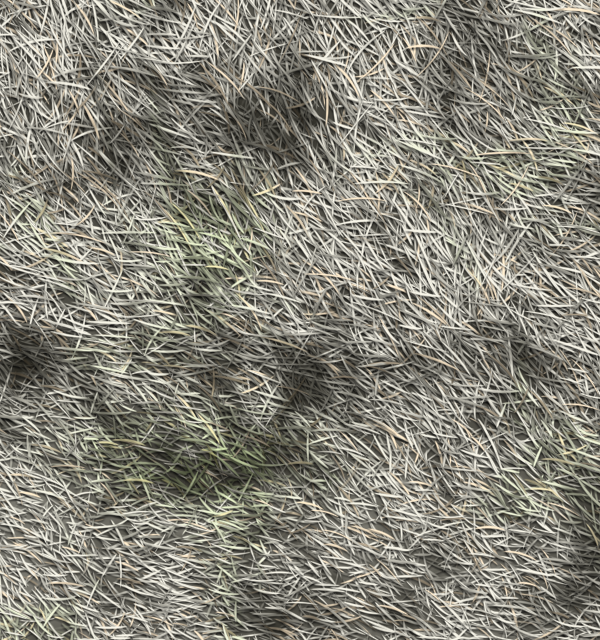
Write a WebGL 1 fragment shader that draws this texture.

```glsl
precision highp float;
// Dry, matted grass: stacked layers of thin curved blades, each layer on its
// own rotated grid. Layered sines steer the lie of the blades, the light, the
// shaded hollows and the faint green tufts.
uniform vec2 u_resolution;

#define LAYERS 20
#define CELL vec2(0.055, 0.0115)
#define BLADE_HALF_LENGTH 0.050
#define BLADE_HALF_WIDTH 0.0019
#define BEND 0.15
#define SHADOW 0.38
#define EXPOSURE 1.17
#define DARK vec3(0.11, 0.105, 0.08)
#define LIGHT vec3(0.95, 0.94, 0.89)
#define GREEN vec3(0.90, 1.02, 0.74)
#define TAN vec3(1.06, 0.97, 0.87)

vec4 hash4(vec2 cell, float seed) {
  float n = dot(cell, vec2(12.9898, 78.233)) + seed * 37.719;
  return fract(sin(vec4(n, n + 1.7, n + 4.1, n + 7.3)) * 43758.545);
}

// Irregular smooth field, roughly -1 to 1
float waves(vec2 p) {
  float sum = 0.0, amp = 0.5;
  for (int i = 0; i < 4; i++) {
    p = mat2(0.8, 0.6, -0.6, 0.8) * p + 1.3;
    p += 0.7 * sin(p.yx * 1.3 + float(i));
    sum += amp * sin(p.x) * cos(p.y);
    p *= 1.75;
    amp *= 0.65;
  }
  return sum * 1.3;
}

// Soft elliptical patch
float patchAt(vec2 p, vec2 centre, vec2 size) {
  vec2 d = (p - centre) / size;
  return exp(-dot(d, d));
}

// Coverage of a tapered blade; q runs along and across it
float bladeMask(vec2 q, float halfLength, float halfWidth, float blur) {
  float along = abs(q.x) / halfLength;
  float width = halfWidth * (1.0 - along * along * 0.8);
  float side = 1.0 - smoothstep(width - blur, width + blur, abs(q.y));
  return side * (1.0 - smoothstep(0.75, 1.0, along));
}

void main() {
  vec2 p = gl_FragCoord.xy / u_resolution.y;
  float blur = 0.0003 + 0.75 / u_resolution.y;

  // Regional direction and fineness
  float upper = smoothstep(0.15, 0.62, p.y + 0.25 * (p.x - 0.45));
  float lie = mix(-0.42, -0.88, upper) + 0.45 * waves(p * 7.0 + 5.0);
  float fineness = mix(0.65, 1.0, upper);

  // Shaded hollows, sunlit mats and streaky clumps between them
  float hollow = patchAt(p, vec2(0.52, 0.41), vec2(0.26, 0.055))
               + 0.8 * patchAt(p, vec2(0.03, 0.44), vec2(0.12, 0.06))
               + 0.8 * patchAt(p, vec2(0.30, 0.26), vec2(0.16, 0.05))
               + 0.6 * patchAt(p, vec2(0.86, 0.16), vec2(0.12, 0.08))
               + 0.5 * patchAt(p, vec2(0.22, 0.80), vec2(0.20, 0.06));
  float sunlit = patchAt(p, vec2(0.70, 0.25), vec2(0.11, 0.05))
               + 0.8 * patchAt(p, vec2(0.25, 0.13), vec2(0.30, 0.08))
               + 0.7 * patchAt(p, vec2(0.65, 0.83), vec2(0.22, 0.09));
  vec2 streak = vec2(0.77 * p.x - 0.64 * p.y, 0.64 * p.x + 0.77 * p.y);
  float light = EXPOSURE + 0.38 * waves(p * vec2(8.0, 11.0) + 2.0)
              + 0.36 * waves(streak * vec2(18.0, 38.0))
              - 0.58 * hollow + 0.20 * sunlit;
  light = clamp(light, 0.30, 1.55);

  float green = 0.5 * patchAt(p, vec2(0.30, 0.29), vec2(0.18, 0.08))
              + 0.4 * patchAt(p, vec2(0.31, 0.63), vec2(0.10, 0.05))
              + 0.25 * smoothstep(0.1, 0.7, waves(p * 9.0 + 8.0));

  // Deep thatch below the blades
  vec3 colour = mix(DARK, LIGHT, 0.28 * light * (1.0 - 0.4 * upper));

  // Blades, from the deepest layer to the top one
  for (int i = 0; i < LAYERS; i++) {
    float layer = float(i);
    float height = layer / float(LAYERS - 1);
    float angle = fract(layer * 0.618 + 0.2) * 3.1416;
    float c = cos(angle), s = sin(angle);
    vec2 r = vec2(c * p.x + s * p.y, c * p.y - s * p.x);
    r += 0.004 * sin(r.yx * 23.0 + layer);
    vec2 home = floor(r / CELL);
    float aligned = cos(angle - lie);
    aligned *= aligned;
    float chance = 0.13 + 0.72 * aligned * aligned * aligned;

    for (int y = -2; y <= 2; y++) {
      for (int x = -1; x <= 1; x++) {
        vec2 cell = home + vec2(float(x), float(y));
        vec4 rnd = hash4(cell, layer);
        float kept = smoothstep(0.0, 0.08, chance - rnd.x);
        if (kept > 0.0) {
          vec4 look = hash4(cell + 17.0, layer + 3.0);
          vec2 q = r - (cell + rnd.yz) * CELL;
          float tilt = (rnd.w - 0.5) * 0.4;
          q = vec2(q.x + tilt * q.y, q.y - tilt * q.x);
          float halfLength = BLADE_HALF_LENGTH * fineness * mix(0.4, 1.0, look.x);
          float halfWidth = BLADE_HALF_WIDTH * mix(0.6, 1.15, look.y) * mix(0.85, 1.0, fineness);
          q.y -= (look.z - 0.5) * 2.0 * BEND * q.x * q.x / halfLength;

          // Shadow thrown on what lies below, then the lit blade
          vec2 below = q + vec2(0.0, c * 1.7 * halfWidth);
          float shadow = bladeMask(below, halfLength, halfWidth * 1.3, blur * 2.0);
          colour *= 1.0 - SHADOW * kept * shadow;
          float tone = mix(0.27, 0.93, look.w) + 0.16 * height;
          tone *= light * (1.0 + 0.10 * clamp(q.y * c / halfWidth, -1.0, 1.0));
          vec3 blade = mix(DARK, LIGHT, clamp(tone, 0.0, 1.03));
          blade *= mix(vec3(1.0), GREEN, green * step(0.4, look.y));
          blade *= mix(vec3(1.0), TAN, step(0.86, look.z) * 0.8);
          colour = mix(colour, blade, kept * bladeMask(q, halfLength, halfWidth, blur));
        }
      }
    }
  }
  gl_FragColor = vec4(clamp(colour, 0.0, 1.0), 1.0);
}
```
